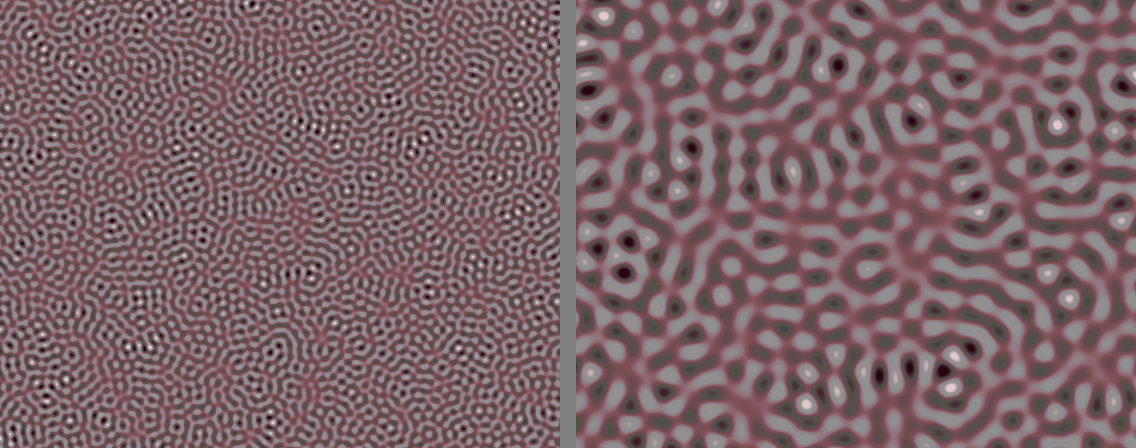
Left, the full canvas; right, a detail of the centre.
This pattern is drawn by a Shadertoy shader. Its source:

```glsl
// Random wave field: plane waves within a narrow band of wavelengths, spread over
// all directions with random phases, interfere into rings, threads and spots.
// The normalised height is then coloured by a ramp from wine to pale pink.

const int   WAVE_COUNT    = 160;
const float WAVELENGTH    = 0.0214;  // in canvas heights
const float BAND_WIDTH    = 0.16;    // relative variation of the wave number
const uint  SEED          = 4021u;
const float PI            = 3.14159265;

// Colour ramp: field height of each stop, in standard deviations
const int STOP_COUNT = 9;
const float STOP_HEIGHT[STOP_COUNT] = float[](
    -3.05, -2.45, -1.50, -0.73, -0.10, 0.46, 1.08, 2.25, 3.10);
const vec3 STOP_COLOR[STOP_COUNT] = vec3[](
    vec3(0.15, 0.02, 0.07),   // black wine
    vec3(0.27, 0.14, 0.18),   // wine
    vec3(0.31, 0.32, 0.29),   // dark olive grey
    vec3(0.39, 0.29, 0.30),   // brown
    vec3(0.51, 0.31, 0.345),  // dusty red
    vec3(0.57, 0.46, 0.49),   // mauve
    vec3(0.55, 0.56, 0.57),   // light grey
    vec3(0.59, 0.56, 0.57),   // warm grey
    vec3(0.88, 0.79, 0.80));  // pale pink

// Integer hash giving a value from 0 to 1
float hash(uint n) {
    n = n * 747796405u + 2891336453u;
    n = ((n >> ((n >> 28u) + 4u)) ^ n) * 277803737u;
    n = (n >> 22u) ^ n;
    return float(n >> 8u) / 16777216.0;
}

// Sum of plane waves, scaled to unit variance
float waveField(vec2 p) {
    float sum = 0.0;
    for (int i = 0; i < WAVE_COUNT; i++) {
        uint id = SEED + uint(i) * 3u;
        float angle = 2.0 * PI * (float(i) + hash(id)) / float(WAVE_COUNT);
        float phase = 2.0 * PI * hash(id + 1u);
        float stretch = 1.0 + BAND_WIDTH * (hash(id + 2u) - 0.5);
        float waveNumber = 2.0 * PI / WAVELENGTH * stretch;
        sum += cos(waveNumber * dot(p, vec2(cos(angle), sin(angle))) + phase);
    }
    return sum * sqrt(2.0 / float(WAVE_COUNT));
}

// Piecewise linear blend through the stops
vec3 ramp(float height) {
    vec3 color = STOP_COLOR[0];
    for (int i = 1; i < STOP_COUNT; i++) {
        float t = (height - STOP_HEIGHT[i - 1]) / (STOP_HEIGHT[i] - STOP_HEIGHT[i - 1]);
        color = mix(color, STOP_COLOR[i], clamp(t, 0.0, 1.0));
    }
    return color;
}

void mainImage(out vec4 fragColor, in vec2 fragCoord) {
    vec2 p = (fragCoord - 0.5 * iResolution.xy) / iResolution.y;
    fragColor = vec4(ramp(waveField(p)), 1.0);
}
```
